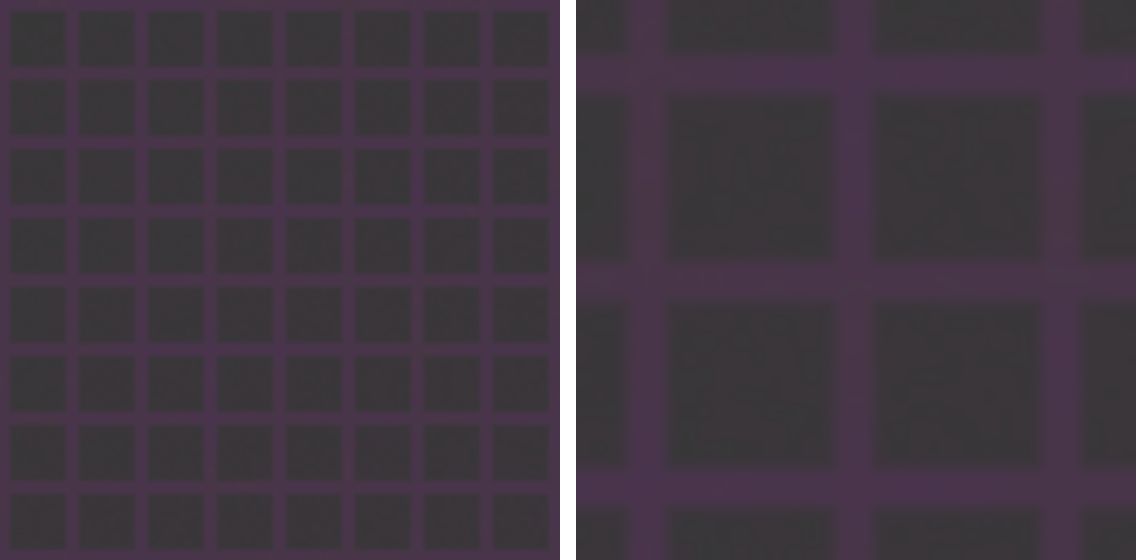
Left: the whole. Right: its middle third, enlarged.
Reproduce this pattern procedurally as a WebGL 1 fragment shader.

```glsl
precision highp float;

uniform vec2 u_resolution;

const float CELLS = 8.0;
const float PITCH = 0.1232;
const float HALF_TILE = 0.0496;
const float CORNER = 0.004;
const float EDGE_BLUR = 0.0075;
const vec2 GRID_CENTER = vec2(0.4988, 0.4994);

const vec3 TILE_COLOR = vec3(0.225, 0.213, 0.225);
const vec3 LINE_COLOR = vec3(0.285, 0.208, 0.290);

float hash(vec2 p) {
  vec3 q = fract(vec3(p.xyx) * 0.1031);
  q += dot(q, q.yzx + 33.33);
  return fract((q.x + q.y) * q.z);
}

float valueNoise(vec2 p) {
  vec2 i = floor(p);
  vec2 f = fract(p);
  f = f * f * (3.0 - 2.0 * f);
  float low = mix(hash(i), hash(i + vec2(1.0, 0.0)), f.x);
  float high = mix(hash(i + vec2(0.0, 1.0)), hash(i + vec2(1.0, 1.0)), f.x);
  return mix(low, high, f.y);
}

float roundedBox(vec2 p, float halfSize, float radius) {
  vec2 d = abs(p) - halfSize + radius;
  return length(max(d, 0.0)) + min(max(d.x, d.y), 0.0) - radius;
}

// Clamping the index leaves a plain border outside the outer tiles.
vec2 cellIndex(vec2 p, float pitch, float count) {
  return clamp(floor(p / pitch), -0.5 * count, 0.5 * count - 1.0);
}

vec3 tileColor(vec2 uv, vec2 cell) {
  float mottle = valueNoise(uv * 95.0) - 0.5;
  float warmth = 0.5 * (uv.x - uv.y) + 0.3 * (hash(cell + 20.0) - 0.5);
  return TILE_COLOR + vec3(0.006, -0.005, 0.006) * warmth
    + vec3(0.010, -0.004, 0.008) * mottle;
}

vec3 lineColor(vec2 uv) {
  float tint = valueNoise(uv * 13.0 + 7.0) - 0.5;
  float grain = valueNoise(uv * 60.0 + 31.0) - 0.5;
  return LINE_COLOR + vec3(0.002, -0.008, 0.024) * tint
    + vec3(0.008, -0.003, 0.004) * grain;
}

void main() {
  vec2 uv = gl_FragCoord.xy / u_resolution;
  vec2 p = uv - GRID_CENTER;
  vec2 cell = cellIndex(p, PITCH, CELLS);
  vec2 local = p - (cell + 0.5) * PITCH;

  // Soft-edged tiles over the grid lines
  float edge = roundedBox(local, HALF_TILE, CORNER);
  float lineMask = smoothstep(-EDGE_BLUR, EDGE_BLUR, edge);
  vec3 color = mix(tileColor(uv, cell), lineColor(uv), lineMask);

  gl_FragColor = vec4(color, 1.0);
}
```
